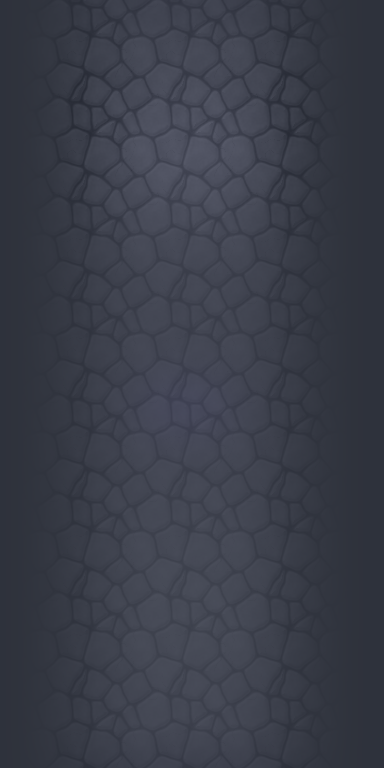
Write a Shadertoy shader that draws this texture.

```glsl
// Dim slate wall of repeating cracked stones, lit softly down the middle.

const int STONES = 15;
const float TILES_ACROSS = 3.88;

// Stone centres in one tile (xy, y down) and squared radius (z).
const vec3 STONE[STONES] = vec3[STONES](
    vec3(.27, .34, .032), vec3(.44, .61, .029), vec3(.74, .70, .032),
    vec3(.11, .69, .032), vec3(.54, .32, .011), vec3(.70, .31, .010),
    vec3(.85, .20, .012), vec3(.80, .45, .006), vec3(.91, .49, .006),
    vec3(.09, .10, .016), vec3(.90, .89, .014), vec3(.68, .09, .018),
    vec3(.36, .95, .025), vec3(.51, .04, .006), vec3(.05, .40, .007));

float hash(float n) { return fract(sin(n * 91.73 + 4.1) * 4375.85); }

vec2 gradient(vec2 cell, float period) {
    cell = mod(cell, period);
    float a = 6.2832 * hash(cell.x + cell.y * 17.31);
    return vec2(cos(a), sin(a));
}

// Gradient noise that repeats every `period` cells.
float noise(vec2 p, float period) {
    vec2 i = floor(p), f = p - i;
    vec2 u = f * f * f * (f * (f * 6. - 15.) + 10.);
    vec2 e = vec2(1, 0);
    float a = dot(gradient(i, period), f);
    float b = dot(gradient(i + e.xy, period), f - e.xy);
    float c = dot(gradient(i + e.yx, period), f - e.yx);
    float d = dot(gradient(i + e.xx, period), f - e.xx);
    return mix(mix(a, b, u.x), mix(c, d, u.x), u.y);
}

float smoothMin(float a, float b, float k) {
    float h = max(k - abs(a - b), 0.) / k;
    return min(a, b) - h * h * k * .25;
}

vec2 wrapped(vec2 d) { return d - round(d); }

// Weighted cells: x = distance to the joint, yz = outward normal, w = stone id.
vec4 stoneCell(vec2 p) {
    float best = 1e3;
    int id = 0;
    for (int i = 0; i < STONES; i++) {
        vec2 d = wrapped(STONE[i].xy - p);
        float power = dot(d, d) - STONE[i].z;
        if (power < best) { best = power; id = i; }
    }
    vec2 own = wrapped(STONE[id].xy - p), normal = vec2(0, 1);
    float edge = 1., nearest = 1.;
    for (int i = 0; i < STONES; i++) {
        if (i == id) continue;
        vec2 d = wrapped(STONE[i].xy - p), across = d - own;
        float dist = (dot(d, d) - STONE[i].z - best) / (2. * length(across));
        if (dist < nearest) { nearest = dist; normal = normalize(across); }
        edge = smoothMin(edge, dist, .035);
    }
    return vec4(edge, normal, float(id));
}

float glow(vec2 p, vec2 centre, vec2 radius) {
    vec2 d = (p - centre) / radius;
    return exp(-dot(d, d));
}

// Smooth light over the wall, uv with y down.
vec3 wallLight(vec2 uv, float column) {
    vec3 lit = vec3(.264, .277, .327);
    lit += vec3(.052, .051, .060) * glow(uv, vec2(.49, .20), vec2(.30, .10));
    lit += vec3(.014, .010, .032) * glow(uv, vec2(.48, .53), vec2(.14, .05));
    lit += vec3(.014, .016, .014) * glow(uv, vec2(.50, .79), vec2(.35, .14));
    lit -= .018 * (1. - smoothstep(0., .07, uv.y));
    lit -= .022 * smoothstep(.94, 1., uv.y);
    return mix(vec3(.182, .197, .234), lit, column);
}

void mainImage(out vec4 fragColor, in vec2 fragCoord) {
    vec2 uv = fragCoord / iResolution.xy;
    uv.y = 1. - uv.y;
    float pixel = TILES_ACROSS / iResolution.x;

    // Tile space, with slightly wavering joints.
    vec2 tile = (uv - vec2(1. / 3., .5)) * vec2(1, 2) * TILES_ACROSS + vec2(0, .02);
    vec2 waver = vec2(noise(tile * 8., 8.), noise(tile * 8. + 3.5, 8.));
    vec4 cell = stoneCell(tile + waver * .022);
    float edge = cell.x;

    // Light column and fading of the relief.
    float column = smoothstep(0., .42, uv.x) * (1. - smoothstep(.56, .96, uv.x));
    float upper = glow(vec2(0, uv.y), vec2(0, .16), vec2(1, .13));
    float relief = smoothstep(.02, .55, column) * mix(.62, 1.25, upper);

    // Joints, their soft shade, and the bevelled rims.
    float joint = 1. - smoothstep(.006 - pixel * .5, .016 + pixel * .5, edge);
    float shade = exp(-max(edge, 0.) * 24.);
    float rim = smoothstep(.012, .024, edge) * (1. - smoothstep(.024, .055, edge));
    float facing = dot(cell.yz, normalize(vec2(-.5, -.85)));

    // Stone tones, worn patches and hairline fractures.
    float tone = hash(cell.w + 2.) - .5;
    float patches = noise(tile * 5., 5.) + .5 * noise(tile * 13., 13.);
    float grain = noise(tile * 40., 40.);
    float vein = abs(noise(tile * 6. + waver * .5 + 1.7, 6.));
    float hairline = (1. - smoothstep(.0, .025 + pixel, vein))
                   * smoothstep(.05, .3, noise(tile * 3. + .6, 3.));

    float height = .012 * tone + .014 * patches + .006 * grain
                 + .019 * rim * facing - .014 * hairline
                 - .040 * joint - .018 * shade + .005;

    vec3 colour = wallLight(uv, column) + height * relief * vec3(1., 1., 1.05);
    fragColor = vec4(colour, 1.);
}
```
